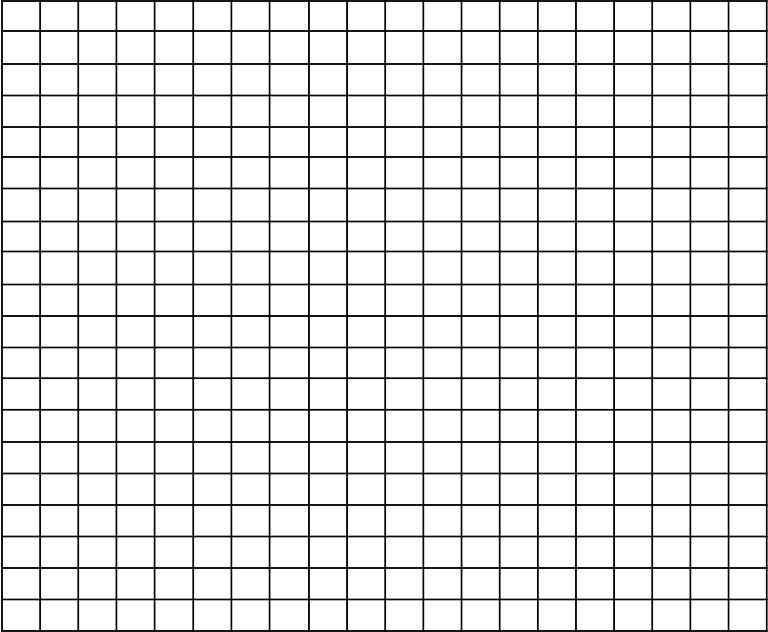
Write a Shadertoy shader that draws this pattern.

```glsl
// A ruled sheet: 20 by 20 cells outlined by thin black lines on white paper.
// Each axis finds its nearest rule, shifts it by small uneven ruling steps,
// and turns the distance to it into crisp, box-filtered ink coverage.

// Centres of column x and row y rules, as fractions of the canvas.
vec2 ruleCentre(vec2 index) {
    vec2 centre = vec2(0.0026, 0.0016) + index * vec2(0.04967, 0.04984);
    // Columns widen slightly at two places
    centre.x += 0.0007 * step(4.5, index.x) + 0.0016 * step(7.5, index.x);
    // A few rows are ruled high
    int row = int(index.y);
    bool high = row == 1 || row == 5 || row == 6 || row == 8;
    centre.y -= high ? 0.0024 : row == 12 || row == 13 ? 0.0012 : 0.0;
    return centre;
}

// Share of a pixel covered by a rule, separately for each axis.
vec2 ruleCoverage(vec2 offset, vec2 halfWidth, vec2 pixel) {
    vec2 low = max(offset - 0.5 * pixel, -halfWidth);
    vec2 high = min(offset + 0.5 * pixel, halfWidth);
    vec2 share = clamp((high - low) / pixel, 0.0, 1.0);
    return mix(share, smoothstep(0.0, 1.0, share), 0.6);
}

void mainImage(out vec4 fragColor, in vec2 fragCoord) {
    vec2 pixel = 1.0 / iResolution.xy;
    vec2 sheet = fragCoord * pixel;
    sheet.y = 1.0 - sheet.y;                          // rows count from the top

    // Nearest rule on each axis
    vec2 index = clamp(round((sheet - vec2(0.0026, 0.0016)) / 0.0498), 0.0, 20.0);
    vec2 halfWidth = vec2(0.00115, 0.00115 * iResolution.x / iResolution.y);
    vec2 ink = ruleCoverage(sheet - ruleCentre(index), halfWidth, pixel);

    // Row rules end at the outer columns
    float left = ruleCentre(vec2(0.0)).x - halfWidth.x;
    float right = ruleCentre(vec2(20.0)).x + halfWidth.x;
    float inside = min(sheet.x - left, right - sheet.x) / pixel.x + 0.5;
    ink.y *= clamp(inside, 0.0, 1.0);

    // Union of both coverages, so that crossings stay dark
    float paper = (1.0 - ink.x) * (1.0 - ink.y);
    fragColor = vec4(vec3(mix(0.02, 1.0, paper)), 1.0);
}
```
